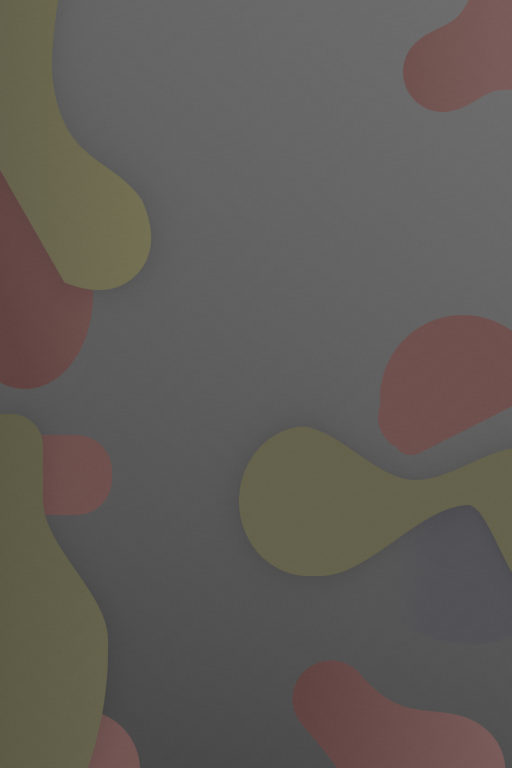
Write a WebGL 2 fragment shader that draws this background.

```glsl
#version 300 es
precision highp float;
// Muted olive and rose blobs with soft shadows over a grey diagonal gradient.
// Each blob is a distance function: circles melted together with a smooth
// minimum, or bands whose edges are bent by smoothstep curves.
uniform vec2 u_resolution;
out vec4 fragColor;

#define SPAN vec2(5.12, 7.68)
#define OLIVE_DARK vec3(0.365, 0.355, 0.270)
#define OLIVE_MID vec3(0.396, 0.384, 0.300)
#define OLIVE_LIGHT vec3(0.455, 0.440, 0.325)
#define ROSE_DARK vec3(0.380, 0.265, 0.255)
#define ROSE_MID vec3(0.435, 0.315, 0.305)
#define ROSE_LIGHT vec3(0.475, 0.360, 0.350)
#define SLATE vec3(0.320, 0.320, 0.340)
#define SHADOW 0.08
#define SHADOW_WIDTH 0.14
#define GRAIN 0.004

float circle(vec2 p, vec2 center, float radius) {
  return length(p - center) - radius;
}

float capsule(vec2 p, vec2 a, vec2 b, float radius) {
  vec2 pa = p - a, ba = b - a;
  return length(pa - ba * clamp(dot(pa, ba) / dot(ba, ba), 0.0, 1.0)) - radius;
}

float roundBox(vec2 p, vec2 halfSize, float radius) {
  vec2 q = abs(p) - halfSize + radius;
  return length(max(q, 0.0)) + min(max(q.x, q.y), 0.0) - radius;
}

float ellipse(vec2 p, vec2 radii) {
  return (length(p / radii) - 1.0) * min(radii.x, radii.y);
}

float smin(float a, float b, float k) {
  float h = max(k - abs(a - b), 0.0);
  return min(a, b) - h * h / (4.0 * k);
}

// Olive drip from the top left corner, ending in a round drop
float dripShape(vec2 p) {
  float rise = max(p.y - 6.78, 0.0);
  float stem = p.x - 0.51 - 0.09 * rise * rise + max(5.68 - p.y, 0.0);
  float body = smin(stem, circle(p, vec2(1.0, 5.29), 0.51), 1.45);
  return max(body, -0.868 * p.x - 0.497 * (p.y - 5.98));
}

// Olive bank along the lower left side, with a rounded shoulder
float bankShape(vec2 p) {
  float low = max(1.18 - p.y, 0.0);
  float edge = 0.43 + 0.65 * (1.0 - smoothstep(1.28, 2.68, p.y)) - 0.144 * low * low;
  return length(max(vec2(p.x - edge + 0.32, p.y - 3.22), 0.0)) - 0.32;
}

// Olive band from the right, swelling into a bulb at its left end
float bulbShape(vec2 p) {
  float top = 3.42 - 0.54 * smoothstep(2.98, 4.15, p.x) + 0.33 * smoothstep(4.15, 5.25, p.x);
  float bottom = 1.92 + 0.71 * smoothstep(3.2, 4.7, p.x) - 0.85 * smoothstep(4.68, 5.3, p.x);
  float halfWidth = 0.5 * (top - bottom);
  float across = (p.y - 0.5 * (top + bottom)) / halfWidth;
  return (length(vec2(min(p.x - 3.08, 0.0) / 0.69, across)) - 1.0) * halfWidth;
}

// Rose lobe on the right, cut by a slanted line below
float lobeShape(vec2 p) {
  float slant = 0.45 * p.x - 0.89 * p.y + 0.915;
  float dome = -smin(-circle(p, vec2(4.63, 3.70), 0.83), -slant, 0.15);
  return min(dome, circle(p, vec2(4.12, 3.51), 0.34));
}

// Shades the surroundings, then fills the shape with a smooth edge
vec3 layer(vec3 base, float d, vec3 fill, float shadow) {
  base *= 1.0 - shadow * exp(-max(d, 0.0) / SHADOW_WIDTH);
  float aa = max(fwidth(d), 0.0001);
  return mix(fill, base, smoothstep(-0.7 * aa, 0.7 * aa, d));
}

vec3 ramp(vec3 a, vec3 b, float from, float to, float x) {
  return mix(a, b, clamp((x - from) / (to - from), 0.0, 1.0));
}

void main() {
  vec2 uv = gl_FragCoord.xy / u_resolution;
  vec2 p = uv * SPAN;

  // Grey ground, lighter toward the upper right
  vec3 col = vec3(0.27 + 0.04 * uv.x + 0.19 * uv.y - 0.07 * uv.y * uv.y);

  // Slate patch fading out to the left
  float patchEdge = ellipse(p - vec2(4.70, 2.08), vec2(1.05, 0.85));
  float patchFade = smoothstep(3.7, 4.5, p.x) * (1.0 - smoothstep(-0.04, 0.02, patchEdge));
  col = mix(col, SLATE, 0.9 * patchFade);

  // Rose blobs lying behind the olive ones
  vec2 q = p - vec2(0.25, 4.73);
  float egg = ellipse(q, vec2(0.68, q.y > 0.0 ? 1.6 : 0.94));
  col = layer(col, egg, ramp(ROSE_DARK, ROSE_MID, 0.0, 0.9, p.x + 0.3 * q.y), 0.0);
  col = layer(col, roundBox(p - vec2(0.60, 2.93), vec2(0.52, 0.40), 0.36), ROSE_MID, 0.0);
  col = layer(col, circle(p, vec2(0.80, -0.02), 0.60), mix(ROSE_MID, ROSE_LIGHT, 0.5), 0.0);
  col = layer(col, lobeShape(p), ROSE_MID, 0.0);

  // Olive blobs with soft shadows
  col = layer(col, dripShape(p), ramp(OLIVE_MID, OLIVE_LIGHT, 0.0, 1.5, p.x), SHADOW);
  col = layer(col, bankShape(p), ramp(OLIVE_DARK, OLIVE_MID, 0.0, 1.0, p.x), SHADOW);
  col = layer(col, bulbShape(p), OLIVE_MID, SHADOW);

  // Rose blobs in the lower and upper right
  float foot = smin(capsule(p, vec2(3.31, 0.69), vec2(3.90, -0.02), 0.385),
                    circle(p, vec2(4.55, -0.02), 0.50), 0.85);
  col = layer(col, foot, ramp(ROSE_DARK, ROSE_LIGHT, 3.0, 5.0, p.x), 0.0);
  float corner = smin(circle(p, vec2(4.43, 6.96), 0.40), circle(p, vec2(5.40, 7.48), 0.72), 0.55);
  col = layer(col, corner, ramp(ROSE_MID, ROSE_LIGHT, 4.0, 5.0, p.x), 0.0);

  // Faint grain from layered sines
  float grain = sin(p.x * 61.0 + 3.0 * sin(p.y * 37.0)) * sin(p.y * 53.0 + 2.0 * sin(p.x * 43.0));
  fragColor = vec4(col + GRAIN * grain, 1.0);
}
```
